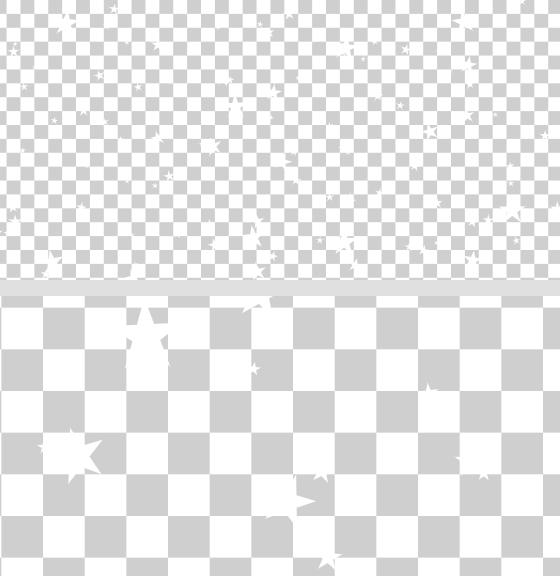
Top: the whole. Bottom: its middle third, enlarged.
Reproduce this pattern procedurally as a WebGL 1 fragment shader.

```glsl
precision highp float;
// White five-pointed stars of mixed sizes scattered over a white and grey checkerboard.

uniform vec2 u_resolution;

// Lengths are in canvas heights.
#define CHECK_SIZE 0.0496
#define CHECK_SHIFT 0.0235
#define GREY vec3(0.81)
#define WHITE vec3(1.0)
#define MAX_TILT 0.3
#define LARGE_STARS vec4(0.480, 0.044, 0.064, 0.95)  // pitch, min radius, max radius, share kept
#define MEDIUM_STARS vec4(0.235, 0.020, 0.036, 0.80)
#define SMALL_STARS vec4(0.140, 0.008, 0.021, 0.75)

const float PI = 3.14159265;

vec3 hash3(vec2 p, float seed) {
  vec3 q = fract(vec3(p.xyx + seed) * vec3(0.1031, 0.1030, 0.0973));
  q += dot(q, q.yxz + 33.33);
  return fract((q.xxy + q.yzz) * q.zyx);
}

// Signed distance to the edge lines of a regular pentagram with one tip up.
float starDistance(vec2 p, float radius) {
  float sector = 0.4 * PI;
  float angle = mod(atan(p.x, p.y + 1e-6) + 0.5 * sector, sector) - 0.5 * sector;
  vec2 folded = length(p) * vec2(cos(angle), abs(sin(angle)));
  return dot(folded - vec2(radius, 0.0), vec2(sin(0.1 * PI), cos(0.1 * PI)));
}

// Nearest star of one layer: a jittered grid with some cells left empty.
float starLayer(vec2 p, vec4 layer, float seed) {
  vec2 home = floor(p / layer.x);
  float nearest = 1.0;
  for (int j = -1; j <= 1; j++) {
    for (int i = -1; i <= 1; i++) {
      vec2 cell = home + vec2(float(i), float(j));
      vec3 place = hash3(cell, seed);
      vec3 look = hash3(cell, seed + 57.3);
      if (place.z > layer.w) continue;
      vec2 offset = p - (cell + 0.05 + 0.9 * place.xy) * layer.x;
      float tilt = (look.x * 2.0 - 1.0) * MAX_TILT;
      offset = mat2(cos(tilt), sin(tilt), -sin(tilt), cos(tilt)) * offset;
      float radius = mix(layer.y, layer.z, look.y * look.y);
      nearest = min(nearest, starDistance(offset, radius));
    }
  }
  return nearest;
}

// Checkerboard coverage, 1 on white squares, with edges one pixel wide.
float checker(vec2 p, float pixel) {
  vec2 cells = vec2(p.x - CHECK_SHIFT, 1.0 - p.y) / CHECK_SIZE;
  vec2 wave = abs(mod(cells - 0.5, 2.0) - 1.0) - 0.5;
  vec2 side = clamp(2.0 * wave * CHECK_SIZE / pixel, -1.0, 1.0);
  return 0.5 + 0.5 * side.x * side.y;
}

void main() {
  float pixel = 1.0 / u_resolution.y;
  vec2 p = gl_FragCoord.xy * pixel;

  float stars = starLayer(p, LARGE_STARS, 11.0);
  stars = min(stars, starLayer(p + 0.07, MEDIUM_STARS, 23.0));
  stars = min(stars, starLayer(p + 0.03, SMALL_STARS, 41.0));
  float starCover = clamp(0.5 - stars / pixel, 0.0, 1.0);

  vec3 color = mix(GREY, WHITE, checker(p, pixel));
  gl_FragColor = vec4(mix(color, WHITE, starCover), 1.0);
}
```
